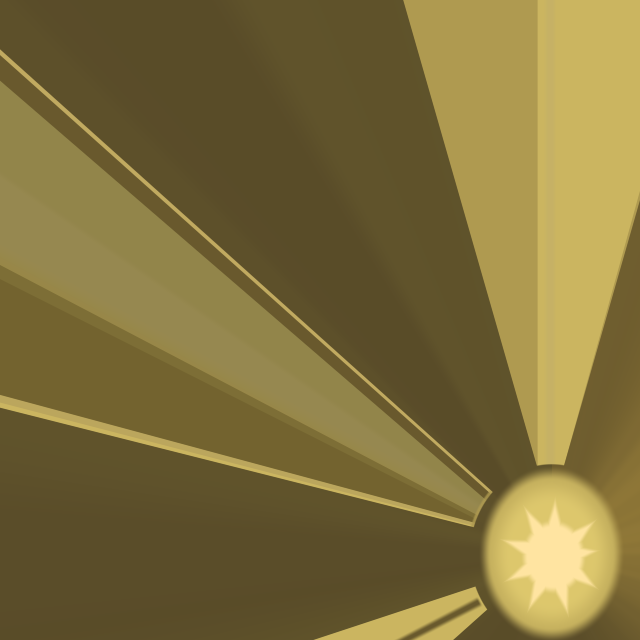
This background is drawn by a three.js fragment shader. Its source:

```glsl
// Golden beams spreading from a glowing oval disc at the lower right.
// Each beam is a wedge of half-planes, overpainted facet by facet and cut
// by an oval cap; the dark backdrop is shaded by angle around the disc.
varying vec2 vUv;

const vec2 CENTER = vec2(0.862, 0.134);
const vec2 CAP_RADII = vec2(0.1276, 0.1406);
const vec2 DISC_RADII = vec2(0.108, 0.131);
const float EDGE = 0.001;

const vec3 DARK = vec3(0.352, 0.300, 0.160);
const vec3 OLIVE = vec3(0.375, 0.325, 0.168);
const vec3 WARM = vec3(0.570, 0.475, 0.220);
const vec3 SHADE = vec3(0.410, 0.350, 0.175);
const vec3 BRONZE = vec3(0.450, 0.390, 0.185);
const vec3 SAGE = vec3(0.573, 0.520, 0.292);
const vec3 OCHRE = vec3(0.686, 0.604, 0.314);
const vec3 GOLD = vec3(0.795, 0.710, 0.376);
const vec3 DISC = vec3(0.865, 0.780, 0.425);
const vec3 FLARE = vec3(1.000, 0.895, 0.630);

float hash(float n) {
  n = fract(n * 0.1031);
  n *= n + 33.33;
  return fract(n * (n + n));
}

float noise(float x) {
  float i = floor(x);
  return mix(hash(i), hash(i + 1.0), smoothstep(0.0, 1.0, x - i));
}

// Coverage of the half-plane to the left of the line from a to b.
float side(vec2 p, vec2 a, vec2 b, float soft) {
  vec2 d = normalize(b - a);
  vec2 q = p - a;
  return smoothstep(-soft, soft, d.x * q.y - d.y * q.x);
}

float leftOf(vec2 p, vec2 a, vec2 b) { return side(p, a, b, EDGE); }
float rightOf(vec2 p, vec2 a, vec2 b) { return 1.0 - leftOf(p, a, b); }

// Backdrop: angle runs from 0 below the disc, negative on the left.
vec3 backdrop(vec2 d) {
  float a = degrees(atan(d.x, -d.y));
  float light = 1.0 - smoothstep(-152.0, -148.0, a);
  light += 0.5 * smoothstep(-137.0, -135.0, a) * (1.0 - smoothstep(-106.0, -93.0, a));
  light += 0.5 * smoothstep(-110.0, -105.0, a) * (1.0 - smoothstep(-102.0, -93.0, a));
  light += smoothstep(-82.0, -70.0, a) * (1.0 - smoothstep(-55.0, -40.0, a));
  vec3 col = mix(DARK, OLIVE, light);
  float warm = smoothstep(10.0, 105.0, a) * (1.0 - 0.6 * smoothstep(125.0, 165.0, a));
  col = mix(col, WARM, warm * (1.0 - 0.12 * noise(a * 0.25 + 60.0)));
  return col + 0.008 * (noise(a * 0.15 + 80.0) - 0.5);
}

// Upright beam: ochre left facet, gold right facet.
vec4 upperBeam(vec2 p) {
  vec2 rightEnd = vec2(0.8815, 0.2734);
  vec3 col = mix(OCHRE, GOLD, leftOf(p, vec2(0.840, 1.0), vec2(0.840, 0.27)));
  float seam = smoothstep(0.848, 0.858, p.x) * (1.0 - smoothstep(0.863, 0.870, p.x));
  col = mix(col, vec3(0.775, 0.695, 0.395), seam);
  col = mix(col, OCHRE, leftOf(p, vec2(0.996, 0.6875), rightEnd));
  float mask = leftOf(p, vec2(0.630, 1.0), vec2(0.8385, 0.2734))
             * rightOf(p, vec2(1.0, 0.6875), rightEnd);
  return vec4(col, mask);
}

// Broad left beam, painted from its top edge downward.
vec4 leftBeam(vec2 p, float cap) {
  vec3 col = vec3(0.755, 0.665, 0.375);
  col = mix(col, SHADE, rightOf(p, vec2(0.0, 0.914), vec2(0.766, 0.229)));
  col = mix(col, SAGE, rightOf(p, vec2(0.0, 0.874), vec2(0.759, 0.219)));
  float lower = 1.0 - side(p, vec2(0.0, 0.727), vec2(0.755, 0.208), 0.006);
  col = mix(col, vec3(0.590, 0.535, 0.313), lower);
  float warm = 1.0 - side(p, vec2(0.0, 0.605), vec2(0.747, 0.199), 0.015);
  col = mix(col, vec3(0.595, 0.530, 0.280), warm);
  col = mix(col, vec3(0.490, 0.430, 0.210), rightOf(p, vec2(0.0, 0.586), vec2(0.746, 0.195)));
  col = mix(col, BRONZE, rightOf(p, vec2(0.0, 0.564), vec2(0.7435, 0.189)));
  col = mix(col, vec3(0.735, 0.650, 0.365), rightOf(p, vec2(0.0, 0.383), vec2(0.740, 0.1836)));
  col = mix(col, GOLD, rightOf(p, vec2(0.0, 0.371), vec2(0.738, 0.179)));
  col = mix(col, OCHRE, 0.8 * (1.0 - smoothstep(1.02, 1.05, cap)));
  float mask = rightOf(p, vec2(0.0, 0.923), vec2(0.768, 0.233))
             * leftOf(p, vec2(0.0, 0.363), vec2(0.737, 0.177));
  return vec4(col, mask);
}

// Short lower beam with a soft dark groove.
vec4 lowerBeam(vec2 p, float cap) {
  float groove = (1.0 - side(p, vec2(0.622, 0.0), vec2(0.7526, 0.068), 0.004))
               * side(p, vec2(0.644, 0.0), vec2(0.758, 0.058), 0.004);
  vec3 col = mix(GOLD, SHADE, groove * smoothstep(1.01, 1.05, cap));
  float mask = rightOf(p, vec2(0.4896, 0.0), vec2(0.742, 0.0833))
             * leftOf(p, vec2(0.708, 0.0), vec2(0.7617, 0.048));
  return vec4(col, mask);
}

// Ragged flare: a core with tapered spikes of uneven length.
float flare(vec2 d) {
  float cover = 1.0 - smoothstep(0.85, 1.1, length(d / vec2(0.047, 0.054)));
  for (int i = 0; i < 9; i++) {
    float k = float(i);
    float a = radians(4.0 + 40.0 * k + 10.0 * (hash(k + 7.0) - 0.5));
    vec2 dir = vec2(cos(a), sin(a));
    float reach = 0.060 + 0.022 * abs(dir.y) + 0.014 * hash(k + 21.0);
    float along = dot(d, dir);
    float across = abs(dir.x * d.y - dir.y * d.x);
    float width = 0.024 * (1.0 - along / reach);
    cover = max(cover, smoothstep(-0.004, 0.004, width - across) * step(0.0, along));
  }
  return cover;
}

void main() {
  vec2 d = vUv - CENTER;
  float cap = length(d / CAP_RADII);
  float outside = smoothstep(0.99, 1.01, cap);
  vec3 col = backdrop(d);

  vec4 beam = upperBeam(vUv);
  col = mix(col, beam.rgb, beam.a * outside);
  beam = leftBeam(vUv, cap);
  col = mix(col, beam.rgb, beam.a * outside);
  beam = lowerBeam(vUv, cap);
  col = mix(col, beam.rgb, beam.a * outside);

  // Soft-edged disc, dimmer toward the rim.
  float r = length(d / DISC_RADII);
  vec3 disc = mix(DISC, GOLD * 0.96, smoothstep(0.6, 0.97, r));
  col = mix(col, disc, 1.0 - smoothstep(0.88, 1.06, r));
  col = mix(col, FLARE, flare(d - vec2(0.003, -0.004)));
  gl_FragColor = vec4(col, 1.0);
}
```
